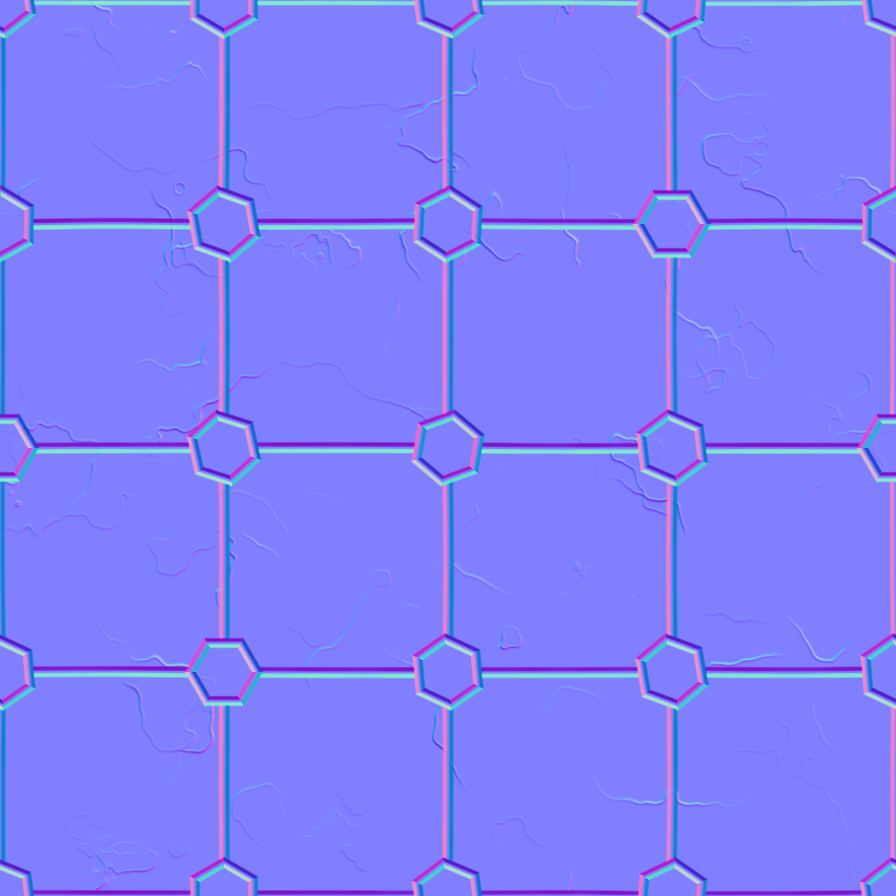
Write a three.js fragment shader that draws this texture map.

```glsl
varying vec2 vUv;

#define TILES 4.0
#define JOINT_HALF 0.0056
#define RING_HALF 0.0050
#define GROOVE_CORE 0.0017
#define SOFT 0.0015
#define HEX_APOTHEM 0.0324
#define STEEPNESS 1.65
#define WOBBLE 0.0014
#define CRACK_WIDTH 0.0016
#define CRACK_DEPTH 0.75
#define CRACK_LAYERS 5
#define SECTOR 1.0471976

float hash(vec2 p) {
  return fract(sin(dot(p, vec2(127.1, 311.7))) * 43758.5453);
}

// Value noise that wraps after a whole number of cells
float noise(vec2 p, float period, float seed) {
  vec2 i = floor(p), f = fract(p);
  f = f * f * (3.0 - 2.0 * f);
  vec2 a = mod(i, period) + seed, b = mod(i + 1.0, period) + seed;
  return mix(mix(hash(a), hash(vec2(b.x, a.y)), f.x),
             mix(hash(vec2(a.x, b.y)), hash(b), f.x), f.y);
}

float fbm(vec2 uv, float freq, float seed) {
  float sum = 0.0, amp = 0.5;
  for (int i = 0; i < 5; i++) {
    sum += amp * noise(uv * freq, freq, seed);
    freq *= 2.0;
    amp *= 0.45;
  }
  return sum;
}

// Signed slope of the two walls of a groove at distance d from its centre
float groove(float d, float halfWidth) {
  float a = abs(d);
  float wall = smoothstep(GROOVE_CORE - SOFT, GROOVE_CORE + SOFT, a)
             * (1.0 - smoothstep(halfWidth - SOFT, halfWidth + SOFT, a));
  return -sign(d) * wall;
}

// Slope of one layer of broken hairline cracks, lit on one lip and dark on the other
vec2 cracks(vec2 uv, float layer, float jointDist) {
  float seed = 29.0 + layer * 23.0, freq = 3.0 + layer;
  vec2 e = vec2(0.0012, 0.0);
  float f = fbm(uv, freq, seed);
  vec2 grad = vec2(fbm(uv + e.xy, freq, seed) - f,
                   fbm(uv + e.yx, freq, seed) - f) / e.x;
  float steep = max(length(grad), 0.8);
  float d = (f - 0.45) / (steep * CRACK_WIDTH);
  float lips = (1.7 * d + 0.5) * exp(-d * d);
  float patchy = smoothstep(0.48, 0.85, noise(uv * 11.0, 11.0, seed + 7.0));
  float nearJoint = mix(1.0, 0.25, smoothstep(0.01, 0.07, jointDist));
  return grad / steep * lips * patchy * nearJoint;
}

void main() {
  // Nearest grid node and offset from it
  vec2 node = floor(vUv * TILES + 0.5);
  vec2 q = vUv - node / TILES;
  vec2 id = mod(node, TILES);

  // Hexagon inset: slight random turn, flat side up along one diagonal
  float flatUp = step(0.5, id.y) * step(abs(mod(id.x + id.y, TILES) - 2.0), 0.5);
  float turn = mix((0.5 - hash(id + 3.0)) * 0.45, 0.5 * SECTOR, flatUp);
  float angle = turn + floor((atan(q.y, q.x + 1e-6) - turn) / SECTOR + 0.5) * SECTOR;
  vec2 facing = vec2(cos(angle), sin(angle));
  float hexDist = dot(q, facing) - HEX_APOTHEM;
  float outside = smoothstep(RING_HALF - SOFT, RING_HALF + SOFT, hexDist);

  // Straight joints with a slight waver and uneven depth
  vec2 waver = vec2(noise(vec2(id.x, vUv.y * 8.0), 8.0, 41.0),
                    noise(vec2(id.y, vUv.x * 8.0), 8.0, 67.0)) - 0.5;
  vec2 joint = q + waver * WOBBLE;
  vec2 slope = vec2(groove(joint.x, JOINT_HALF), groove(joint.y, JOINT_HALF)) * outside;
  slope *= mix(0.75, 1.1, noise(vUv * 32.0, 32.0, 5.0));
  slope += facing * groove(hexDist, RING_HALF);

  // Cracks, strongest beside the joints
  float jointDist = min(abs(q.x), abs(q.y));
  vec2 wear = vec2(0.0);
  for (int i = 0; i < CRACK_LAYERS; i++) {
    wear += cracks(vUv, float(i), jointDist);
  }
  float onTile = outside * smoothstep(JOINT_HALF - SOFT, JOINT_HALF + SOFT, jointDist);
  slope = slope * STEEPNESS + wear * CRACK_DEPTH * mix(0.15, 1.0, onTile);

  vec3 normal = normalize(vec3(slope, 1.0));
  gl_FragColor = vec4(normal * 0.5 + 0.5, 1.0);
}
```
